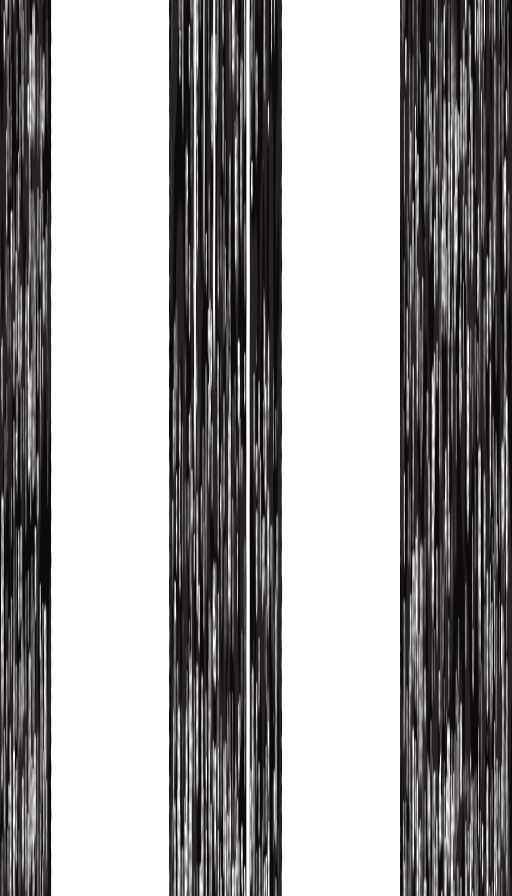
A Shadertoy shader for this pattern:

```glsl
const float PERIOD = 0.4507;        // stripe spacing, in canvas widths
const float FIRST_LEFT = -0.1204;   // left edge of stripe 0
const float STRIPE_WIDTH = 0.2202;
const float EDGE_ROUGHNESS = 0.0012;
const float BASE_WEAR = 0.40;
const float FOOT_WEAR = 0.30;       // extra wear near the bottom
const float FOOT_HEIGHT = 0.23;
const int SCRATCH_LAYERS = 3;
const vec3 PAPER = vec3(1.0);
const vec3 INK = vec3(0.15, 0.13, 0.14);
const vec3 DEEP_INK = vec3(0.05, 0.04, 0.04);

// Long gaps in the middle stripe: position, half width, lower end
const vec4 GAP_X = vec4(0.70, 0.23, 0.40, 0.31);
const vec4 GAP_HALF_WIDTH = vec4(0.015, 0.008, 0.009, 0.005);
const vec4 GAP_END = vec4(-0.2, 0.42, 0.55, 0.66);

float hash(vec2 p) {
    vec3 q = fract(vec3(p.xyx) * 0.1031);
    q += dot(q, q.yzx + 33.33);
    return fract((q.x + q.y) * q.z);
}

float cornerGradient(vec2 cell, vec2 offset) {
    float angle = 6.2832 * hash(cell);
    return dot(vec2(cos(angle), sin(angle)), offset);
}

float gradientNoise(vec2 p) {
    vec2 cell = floor(p), f = fract(p);
    vec2 u = f * f * f * (f * (f * 6.0 - 15.0) + 10.0);
    vec2 e = vec2(1.0, 0.0);
    float low = mix(cornerGradient(cell, f), cornerGradient(cell + e, f - e), u.x);
    float high = mix(cornerGradient(cell + e.yx, f - e.yx),
                     cornerGradient(cell + e.xx, f - e.xx), u.x);
    return mix(low, high, u.y);
}

// Area coverage of a line, given the distance to its centre
float lineCoverage(float dist, float halfWidth, float pixel) {
    return clamp((halfWidth - dist) / pixel + 0.5, 0.0, 1.0)
         * min(1.0, 2.0 * halfWidth / pixel);
}

// Bristle marks in columns, each with a tapered upper end
float scratches(vec2 p, float columns, float rows, float seed, float wear, float pixel) {
    float x = p.x * columns;
    float column = floor(x) + seed;
    float y = p.y * rows + 17.0 * hash(vec2(column, seed));
    vec2 id = vec2(column, floor(y));
    float t = fract(y);
    float top = mix(0.45, 1.0, hash(id + 5.3));
    float along = smoothstep(0.0, 0.18, t) * (1.0 - smoothstep(top - 0.06, top, t));
    float rank = hash(id + 11.7);
    float present = smoothstep(rank - 0.06, rank + 0.06, wear);
    float halfWidth = mix(0.16, 0.38, hash(id + 23.1)) * mix(0.5, 1.0, along);
    float across = abs(fract(x) - 0.5);
    float brightness = mix(0.25, 0.95, hash(id + 31.9));
    return lineCoverage(across, halfWidth, pixel * columns) * along * present * brightness;
}

float wearAmount(vec2 p, float stripe) {
    float wear = BASE_WEAR + 0.4 * gradientNoise(vec2(p.x * 4.0 + stripe * 19.0, p.y * 3.0));
    float ragged = 0.08 * gradientNoise(vec2(p.x * 22.0, stripe * 7.3));
    wear += FOOT_WEAR * (1.0 - smoothstep(FOOT_HEIGHT - 0.1, FOOT_HEIGHT, p.y + ragged));
    // Worn flank on the first stripe, solid flank on the second
    vec2 worn = (p - vec2(0.86, 0.66)) / vec2(0.10, 0.24);
    if (stripe < 0.5) wear += 0.5 * exp(-dot(worn, worn));
    vec2 solid = (p - vec2(0.93, 0.76)) / vec2(0.13, 0.18);
    if (abs(stripe - 1.0) < 0.5) wear -= 0.7 * exp(-dot(solid, solid));
    return wear;
}

float longGaps(vec2 p, float pixel) {
    float light = 0.0;
    for (int i = 0; i < 4; i++) {
        float wobble = 0.004 * gradientNoise(vec2(float(i) * 9.1, p.y * 8.0));
        float reach = smoothstep(GAP_END[i], GAP_END[i] + 0.12, p.y);
        float gap = lineCoverage(abs(p.x - GAP_X[i] - wobble), GAP_HALF_WIDTH[i], pixel);
        light = max(light, gap * reach);
    }
    return light;
}

void mainImage(out vec4 fragColor, in vec2 fragCoord) {
    vec2 uv = fragCoord / iResolution.xy;
    float pixel = 1.0 / iResolution.x;

    // Stripe repeat
    float repeatX = (uv.x - FIRST_LEFT) / PERIOD;
    float stripe = floor(repeatX);
    float x = fract(repeatX) * PERIOD;
    vec2 p = vec2(x / STRIPE_WIDTH, uv.y);
    float stripePixel = pixel / STRIPE_WIDTH;
    float rough = EDGE_ROUGHNESS * gradientNoise(vec2(stripe * 5.7, uv.y * 60.0));
    float body = lineCoverage(abs(x - 0.5 * STRIPE_WIDTH), 0.5 * STRIPE_WIDTH + rough, pixel);

    // Dry-brush marks
    float wear = wearAmount(p, stripe);
    float light = 0.0;
    for (int i = 0; i < SCRATCH_LAYERS; i++) {
        float layer = float(i);
        float seed = 41.0 * layer + 137.0 * stripe + 3.0;
        light = max(light, scratches(p, 29.0 + 9.0 * layer, 3.0 + 2.0 * layer,
                                     seed, wear, stripePixel));
    }
    light *= 0.9 + 0.6 * gradientNoise(vec2(p.x * 45.0, p.y * 55.0));
    light *= smoothstep(0.01, 0.04, p.x) * (1.0 - smoothstep(0.95, 0.985, p.x));
    if (abs(stripe - 1.0) < 0.5) light = max(light, longGaps(p, stripePixel));

    // Ink tone and paper
    float depth = gradientNoise(vec2(p.x * 26.0 + stripe * 31.0, p.y * 4.0));
    vec3 ink = mix(INK, DEEP_INK, smoothstep(-0.08, 0.12, depth));
    vec3 painted = mix(ink, PAPER, clamp(light, 0.0, 1.0));
    fragColor = vec4(mix(PAPER, painted, body), 1.0);
}
```
